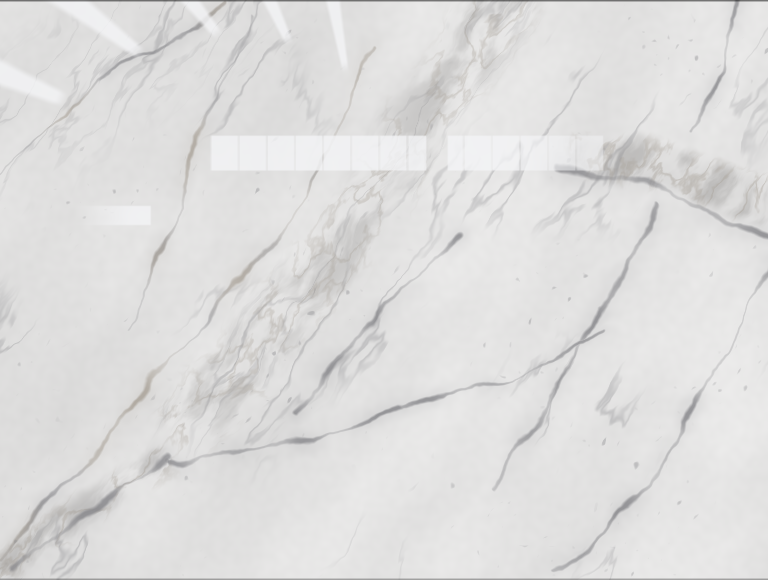
Give the GLSL for this texture, as a WebGL 1 fragment shader.

```glsl
precision highp float;
uniform vec2 u_resolution;

#define STONE vec3(0.884, 0.882, 0.880)
#define VEIN_GRAY vec3(0.53, 0.53, 0.545)
#define VEIN_WARM vec3(0.65, 0.62, 0.58)
#define BAND_GRAY vec3(0.71, 0.705, 0.70)
#define GLARE vec3(0.955, 0.957, 0.965)
#define GRAIN_DIR vec2(0.57, 0.822)
#define WARP 0.032
#define CLOUD 0.06
#define PANE 0.0485
#define RAY_STEP 0.25
#define RAY_ORIGIN vec2(0.644, 0.605)

vec2 gradient(vec2 cell) {
  float a = 6.2832 * fract(sin(dot(cell, vec2(127.1, 311.7))) * 43758.55);
  return vec2(cos(a), sin(a));
}

float noise(vec2 p) {
  vec2 i = floor(p), f = fract(p);
  vec2 s = f * f * f * (f * (f * 6.0 - 15.0) + 10.0);
  vec2 e = vec2(1.0, 0.0);
  float low = mix(dot(gradient(i), f), dot(gradient(i + e), f - e), s.x);
  float high = mix(dot(gradient(i + e.yx), f - e.yx), dot(gradient(i + 1.0), f - 1.0), s.x);
  return mix(low, high, s.y);
}

float fbm(vec2 p) {
  float sum = 0.0, amp = 0.6;
  for (int i = 0; i < 5; i++) {
    sum += amp * noise(p);
    p = mat2(1.6, 1.2, -1.2, 1.6) * p + 7.3;
    amp *= 0.5;
  }
  return sum;
}

float segmentDist(vec2 p, vec2 a, vec2 b) {
  vec2 ab = b - a;
  return length(p - a - ab * clamp(dot(p - a, ab) / dot(ab, ab), 0.0, 1.0));
}

// Bent crack: broken dark core inside a soft halo
float crack(vec2 p, vec2 a, vec2 b, vec2 c, float width) {
  float d = min(segmentDist(p, a, b), segmentDist(p, b, c));
  float patchy = smoothstep(-0.4, 0.4, noise(p * 11.0 + a * 31.0));
  float w = width * (0.4 + patchy);
  float core = 1.0 - smoothstep(0.2 * w, w + 0.7 / u_resolution.y, d);
  return core * (0.3 + 0.6 * patchy) + 0.16 * patchy * exp(-d * d / (22.0 * width * width));
}

// Thin line along the zero crossings of a noise field
float ridge(vec2 p, float width) {
  return 1.0 - smoothstep(0.0, width, abs(fbm(p)));
}

float box(vec2 p, vec2 lo, vec2 hi) {
  vec2 s = smoothstep(lo - 0.002, lo + 0.002, p) * (1.0 - smoothstep(hi - 0.002, hi + 0.002, p));
  return s.x * s.y;
}

// Light streaks fanning out from one point
float rays(vec2 p) {
  vec2 d = p - RAY_ORIGIN;
  float t = (atan(-d.x, d.y) - 0.05) / RAY_STEP;
  float i = floor(t);
  float reach = length(d) - 0.27 - 0.075 * i;
  float halfWidth = 0.07 + 0.35 * max(reach, 0.0);
  float across = 1.0 - smoothstep(halfWidth - 0.04, halfWidth + 0.04, abs(fract(t) - 0.5));
  return across * smoothstep(0.0, 0.025, reach) * step(0.0, i) * step(i, 4.0);
}

void main() {
  vec2 p = gl_FragCoord.xy / u_resolution.y;
  vec2 q = p + WARP * vec2(fbm(p * 7.0), fbm(p * 7.0 + 40.0));
  vec2 g = vec2(dot(q, GRAIN_DIR), dot(q, vec2(GRAIN_DIR.y, -GRAIN_DIR.x)));

  // Clouded ground, lighter to the right
  vec3 col = STONE + CLOUD * fbm(g * vec2(2.5, 6.0)) + 0.022 * smoothstep(0.1, 0.9, p.x) - 0.008;
  col += 0.012 * noise(p * 60.0);

  // Broken gray bands with pale fragments
  float dBand = min(segmentDist(q, vec2(0.33, 0.27), vec2(0.62, 0.62)),
                    segmentDist(q, vec2(0.62, 0.62), vec2(0.87, 1.0)));
  float dShelf = min(segmentDist(q, vec2(1.02, 0.735), vec2(1.14, 0.715)),
                     segmentDist(q, vec2(1.16, 0.71), vec2(1.36, 0.64)));
  float dFoot = segmentDist(q, vec2(0.0, 0.02), vec2(0.27, 0.2));
  float band = 1.0 - smoothstep(0.015, 0.085, dBand);
  float shelf = 1.0 - smoothstep(0.02, 0.05, dShelf);
  float foot = 1.0 - smoothstep(0.005, 0.045, dFoot);
  float fragments = smoothstep(-0.12, 0.25, fbm(g * vec2(7.0, 20.0) + 5.0));
  float zone = max(max(band * 0.85, shelf), foot);
  col = mix(col, BAND_GRAY, zone * (0.65 * fragments + 0.15 * shelf));
  col = mix(col, VEIN_WARM, 0.38 * zone * ridge(g * vec2(8.0, 16.0) + 21.0, 0.07));

  // Fine veins along the grain
  float sparse = smoothstep(0.0, 0.35, noise(p * 3.5 + 3.0));
  float upperLeft = 1.0 - smoothstep(0.0, 0.16, segmentDist(p, vec2(0.0, 0.76), vec2(0.36, 1.0)));
  float fine = ridge(g * vec2(2.0, 9.0) + 11.0, 0.04) * max(sparse, upperLeft);
  fine = max(fine, 0.6 * ridge(g * vec2(3.0, 13.0) + 60.0, 0.04) * max(band, upperLeft));
  col = mix(col, VEIN_GRAY, 0.33 * fine);

  // Main cracks
  float warm = crack(q, vec2(0.0, 0.04), vec2(0.50, 0.62), vec2(0.65, 0.92), 0.0042);
  warm = max(warm, crack(q, vec2(0.225, 0.43), vec2(0.29, 0.60), vec2(0.43, 0.97), 0.0045));
  warm = max(warm, crack(q, vec2(0.0, 0.70), vec2(0.16, 0.85), vec2(0.39, 1.0), 0.0032));
  float gray = crack(q, vec2(0.29, 0.20), vec2(0.54, 0.23), vec2(0.69, 0.30), 0.0045);
  gray = max(gray, crack(q, vec2(0.69, 0.30), vec2(0.87, 0.35), vec2(1.04, 0.42), 0.0038));
  gray = max(gray, crack(q, vec2(0.85, 0.16), vec2(1.0, 0.40), vec2(1.14, 0.65), 0.005));
  gray = max(gray, crack(q, vec2(0.96, 0.01), vec2(1.125, 0.17), vec2(1.34, 0.56), 0.0045));
  gray = max(gray, crack(q, vec2(1.185, 0.775), vec2(1.24, 0.88), vec2(1.28, 1.02), 0.0045));
  gray = max(gray, crack(q, vec2(0.96, 0.71), vec2(1.12, 0.69), vec2(1.34, 0.585), 0.006));
  gray = max(gray, crack(q, vec2(0.50, 0.28), vec2(0.65, 0.46), vec2(0.79, 0.60), 0.005));
  gray = max(gray, crack(q, vec2(0.02, 0.02), vec2(0.15, 0.11), vec2(0.29, 0.21), 0.006));
  col = mix(col, mix(VEIN_WARM, VEIN_GRAY, smoothstep(-0.2, 0.2, noise(p * 6.0))), warm * 0.75);
  col = mix(col, VEIN_GRAY, gray * 0.8);

  // Scattered specks
  float specks = smoothstep(0.42, 0.6, noise(g * vec2(50.0, 80.0))) * smoothstep(-0.1, 0.3, noise(p * 5.0 + 9.0));
  col = mix(col, VEIN_GRAY, 0.4 * specks);

  // Polished reflections: streaks, window strip, small window
  col = mix(col, GLARE, 0.8 * rays(p));
  float strip = box(p, vec2(0.363, 0.706), vec2(0.735, 0.766)) + box(p, vec2(0.772, 0.706), vec2(1.04, 0.766));
  float pane = smoothstep(0.02, 0.06, abs(fract((p.x - 0.363) / PANE + 0.5) - 0.5));
  float small = box(p, vec2(0.13, 0.612), vec2(0.26, 0.645)) * smoothstep(0.12, 0.24, p.x);
  col = mix(col, GLARE, strip * (0.45 + 0.35 * pane) * (1.0 - 0.4 * smoothstep(0.85, 1.04, p.x)) + 0.8 * small);

  // Dark slab edges
  col *= 1.0 - 0.5 * smoothstep(0.996, 0.999, p.y) - 0.3 * (1.0 - smoothstep(0.001, 0.004, p.y));
  gl_FragColor = vec4(col, 1.0);
}
```
